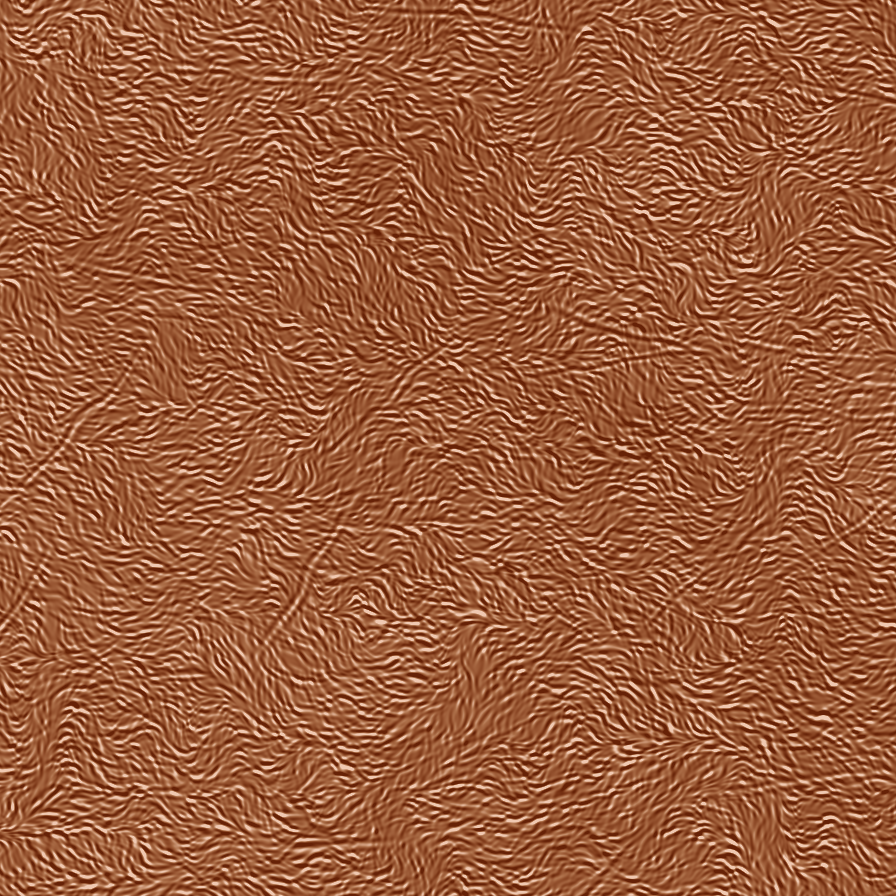
Give the GLSL for this texture, as a WebGL 2 fragment shader.

```glsl
#version 300 es
precision highp float;

uniform vec2 u_resolution;
out vec4 fragColor;

const float TAU = 6.2831853;

vec3 hash3(ivec2 cell, int seed) {
    uvec3 v = uvec3(ivec3(cell, seed)) * 1664525u + 1013904223u;
    v.x += v.y * v.z; v.y += v.z * v.x; v.z += v.x * v.y;
    v ^= v >> 16u;
    v.x += v.y * v.z; v.y += v.z * v.x; v.z += v.x * v.y;
    return vec3(v >> 8u) / 16777216.0;
}

float valueNoise(vec2 p, int seed) {
    ivec2 i = ivec2(floor(p));
    vec2 f = fract(p);
    f = f * f * (3.0 - 2.0 * f);
    float low = mix(hash3(i, seed).x, hash3(i + ivec2(1, 0), seed).x, f.x);
    float high = mix(hash3(i + ivec2(0, 1), seed).x, hash3(i + ivec2(1, 1), seed).x, f.x);
    return mix(low, high, f.y);
}

// Direction of the wrinkles, drifting from patch to patch
float wrinkleAngle(vec2 p) {
    float drift = valueNoise(p * 8.0, 11) + 1.3 * valueNoise(p * 21.0, 12) - 1.15;
    return -0.12 + 1.9 * drift;
}

// Lit slope of short ridges: scattered, oriented wave packets
float wrinkleSlope(vec2 p) {
    const float cells = 50.0;
    vec2 q = p * cells;
    ivec2 home = ivec2(floor(q));
    float angle = wrinkleAngle(p);
    vec2 light = vec2(0.24, 0.97);
    float slope = 0.0;
    for (int y = -1; y <= 1; y++)
    for (int x = -1; x <= 1; x++)
    for (int k = 0; k < 5; k++) {
        ivec2 cell = home + ivec2(x, y);
        vec3 place = hash3(cell, k);
        vec3 kind = hash3(cell, k + 40);
        float a = angle + 1.3 * (kind.x - 0.5);
        vec2 along = vec2(cos(a), sin(a));
        vec2 across = vec2(-along.y, along.x);
        vec2 d = q - vec2(cell) - place.xy;
        float u = dot(d, along), v = dot(d, across);
        float bentV = v + 0.35 * (kind.z - 0.5) * u * u;
        float envelope = exp(-0.5 * (u * u / 0.17 + v * v / 0.042));
        float relief = 0.3 + 0.75 * abs(dot(across, light));
        float waves = mix(1.75, 2.75, kind.y);
        slope += relief * envelope * cos(TAU * (waves * bentV + place.z));
    }
    return slope * 1.4;
}

// Long sparse creases: lit slope in x, coverage in y
vec2 creases(vec2 p) {
    vec2 q = p * 5.0;
    ivec2 home = ivec2(floor(q));
    vec2 total = vec2(0.0);
    for (int y = -1; y <= 1; y++)
    for (int x = -1; x <= 1; x++) {
        ivec2 cell = home + ivec2(x, y);
        vec3 place = hash3(cell, 70);
        vec3 kind = hash3(cell, 71);
        float a = kind.x < 0.25 ? 0.5 + 0.5 * kind.y : -0.3 + 0.45 * kind.y;
        vec2 d = q - vec2(cell) - place.xy;
        float u = dot(d, vec2(cos(a), sin(a)));
        float v = dot(d, vec2(-sin(a), cos(a)));
        v += 0.12 * (kind.z - 0.5) * u + 0.05 * (valueNoise(p * 24.0, 72) - 0.5);
        float fade = smoothstep(0.75, 0.25, abs(u)) * step(0.35, place.z);
        float cover = fade * exp(-v * v / 0.0018);
        float broken = 0.5 + valueNoise(p * 60.0, 73);
        total += cover * vec2(1.3 * broken * cos(v * TAU * 19.0 + TAU * kind.z), 1.0);
    }
    return vec2(total.x, min(total.y, 1.0));
}

// Tan ramp from dark furrow to pale highlight
vec3 leatherColor(float z) {
    const float level[6] = float[6](-1.6, -0.72, 0.0, 0.67, 1.28, 2.05);
    const vec3 tone[6] = vec3[6](
        vec3(0.40, 0.13, 0.025), vec3(0.51, 0.24, 0.11), vec3(0.60, 0.34, 0.20),
        vec3(0.68, 0.44, 0.29), vec3(0.79, 0.58, 0.45), vec3(0.94, 0.79, 0.70));
    vec3 color = tone[0];
    for (int i = 0; i < 5; i++)
        color = mix(color, tone[i + 1], clamp((z - level[i]) / (level[i + 1] - level[i]), 0.0, 1.0));
    return color;
}

void main() {
    vec2 p = gl_FragCoord.xy / min(u_resolution.x, u_resolution.y);
    vec2 crease = creases(p);

    // Patches of stronger and flatter grain
    float contrast = 0.75 + 0.3 * valueNoise(p * 6.0, 90) + 0.35 * valueNoise(p * 26.0, 91);
    float z = wrinkleSlope(p) * contrast * (1.0 - 0.45 * crease.y) + crease.x;

    // Gentle uneven tone
    z += 0.35 * (valueNoise(p * 4.0, 92) - 0.5) + 0.3 * (valueNoise(p * 30.0, 93) - 0.5);
    fragColor = vec4(leatherColor(z), 1.0);
}
```
